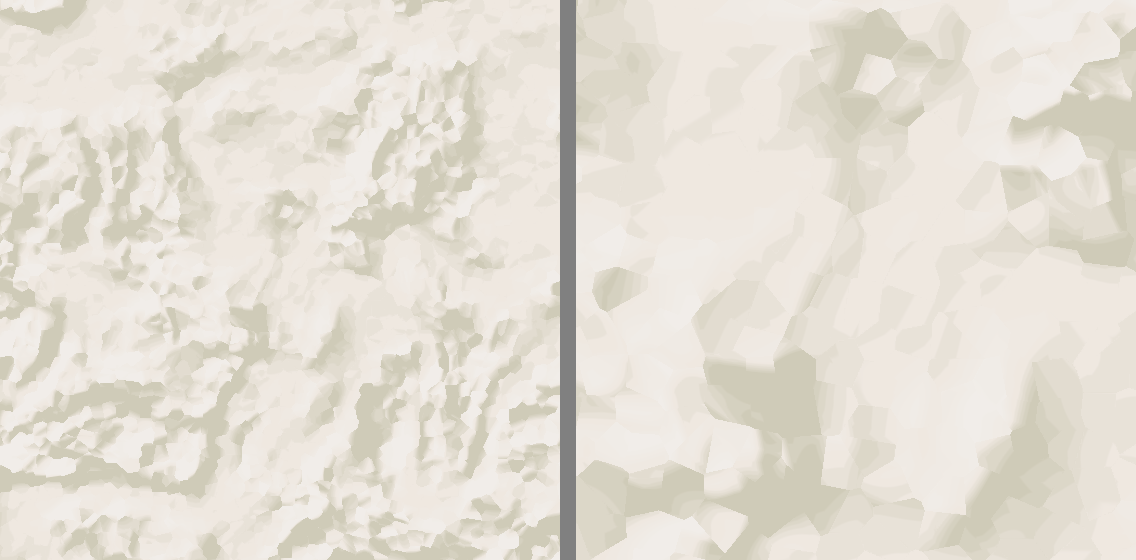
Left: the whole. Right: its middle third, enlarged.
Write a Shadertoy shader that draws this texture map.

```glsl
// Pale posterized relief map: faceted, creased mountains cut by smooth winding valleys.
#define RIDGE_SCALE 5.2
#define VALLEY_SCALE 2.3
#define OCTAVES 4
#define SLOPE_GAIN 0.8
#define CREASE 0.03
#define RELIEF 1.25
#define SIDE_SHADE 0.28
#define TONE_BIAS 0.06
#define TONE_STEPS 5.0
#define FACET_SCALE 44.0
#define FACET_SNAP 0.5
#define SAMPLE_STEP 0.003

const vec3 FLAT_COLOR = vec3(0.936, 0.909, 0.880);
const vec3 LIT_COLOR = vec3(0.944, 0.931, 0.913);
const vec3 SHADE_COLOR = vec3(0.812, 0.796, 0.721);
const vec2 UPHILL_LIT = vec2(0.64, -0.77);

vec2 hashGradient(vec2 cell) {
    vec3 q = fract(cell.xyx * vec3(0.1031, 0.1030, 0.0973));
    q += dot(q, q.yzx + 33.33);
    return fract((q.xx + q.yz) * q.zy) * 2.0 - 1.0;
}

float gradientNoise(vec2 p) {
    vec2 i = floor(p), f = p - i;
    vec2 u = f * f * f * (f * (f * 6.0 - 15.0) + 10.0);
    float a = dot(hashGradient(i), f);
    float b = dot(hashGradient(i + vec2(1, 0)), f - vec2(1, 0));
    float c = dot(hashGradient(i + vec2(0, 1)), f - vec2(0, 1));
    float d = dot(hashGradient(i + vec2(1, 1)), f - vec2(1, 1));
    return mix(mix(a, b, u.x), mix(c, d, u.x), u.y);
}

// Nearest scattered facet center
vec2 facetCenter(vec2 p) {
    vec2 q = p * FACET_SCALE, cell = floor(q), best = q;
    float nearest = 9.0;
    for (int k = 0; k < 9; k++) {
        vec2 c = cell + vec2(k % 3 - 1, k / 3 - 1);
        vec2 center = c + 0.5 + 0.45 * hashGradient(c + 90.0);
        float d = distance(q, center);
        if (d < nearest) { nearest = d; best = center; }
    }
    return best / FACET_SCALE;
}

// Folded noise bends the domain with sharp kinks
vec2 creaseWarp(vec2 p) {
    vec2 broad = vec2(gradientNoise(p * 4.0 + 11.0), gradientNoise(p * 4.0 + 47.0));
    vec2 folds = vec2(abs(gradientNoise(p * 11.0 + 5.0)), abs(gradientNoise(p * 11.0 + 71.0)));
    return p + 0.09 * broad + CREASE * folds * vec2(1.0, -1.0);
}

float terrainHeight(vec2 p) {
    p = creaseWarp(p);
    vec2 along = mat2(0.87, -0.5, 0.5, 0.87) * p;

    // Valleys follow the zero lines of a broad, irregular noise
    float valley = abs(gradientNoise(along * VALLEY_SCALE + 20.3)
                 + 0.45 * gradientNoise(along * VALLEY_SCALE * 2.3 + 3.9));
    float mountain = mix(0.08, 1.0, smoothstep(0.02, 0.16, valley));

    // Ridged octaves, each adding a similar but fading slope
    float height = 0.0, slope = 1.0, scale = RIDGE_SCALE;
    vec2 q = along;
    for (int i = 0; i < OCTAVES; i++) {
        height += slope / scale * (0.22 - abs(gradientNoise(q * scale + 7.7)));
        q = mat2(0.8, 0.6, -0.6, 0.8) * q + 3.1;
        scale *= 1.8;
        slope *= SLOPE_GAIN;
    }
    return height * mountain;
}

float slopeAlong(vec2 p, vec2 direction) {
    vec2 offset = direction * SAMPLE_STEP;
    return (terrainHeight(p + offset) - terrainHeight(p - offset)) / (2.0 * SAMPLE_STEP);
}

// Round to tone steps with antialiased borders
float posterize(float tone) {
    float t = tone * TONE_STEPS;
    float w = clamp(fwidth(t), 0.03, 0.5);
    float base = floor(t);
    return (base + smoothstep(0.5 - w, 0.5 + w, t - base)) / TONE_STEPS;
}

void mainImage(out vec4 fragColor, in vec2 fragCoord) {
    vec2 p = fragCoord / iResolution.y;
    p = mix(p, facetCenter(p), FACET_SNAP);

    // Light from the upper left; steep side faces lose light too
    float facing = slopeAlong(p, UPHILL_LIT);
    float side = slopeAlong(p, vec2(-UPHILL_LIT.y, UPHILL_LIT.x));
    float light = RELIEF * facing - SIDE_SHADE * abs(side) - TONE_BIAS;
    float tone = posterize(clamp(light, -1.0, 1.0));

    // Shadow below zero, level ground at zero, highlight above
    vec3 color = mix(FLAT_COLOR, SHADE_COLOR, max(-tone, 0.0));
    color = mix(color, LIT_COLOR, max(tone, 0.0));
    fragColor = vec4(color, 1.0);
}
```
